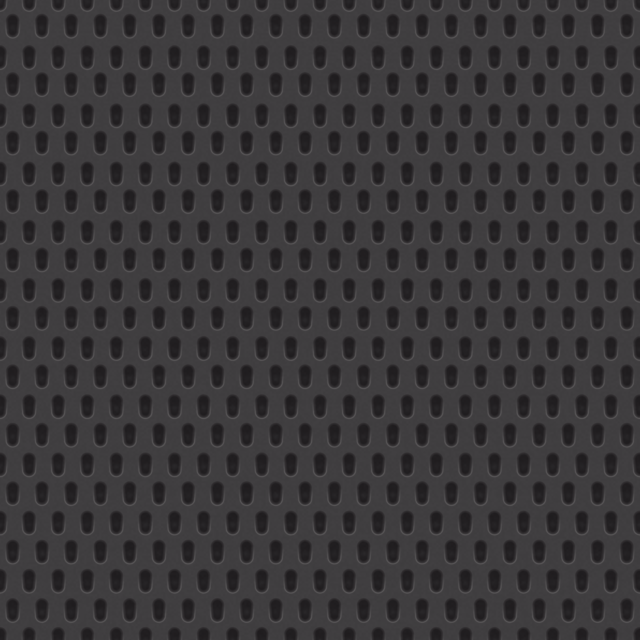
A three.js fragment shader for this pattern:

```glsl
// Dark grey sheet punched with staggered rows of tapered, bevelled slots.
varying vec2 vUv;

const vec3 SHEET = vec3(0.250, 0.243, 0.250);
const vec3 WALL  = vec3(0.185, 0.174, 0.182);
const vec3 CORE  = vec3(0.126, 0.116, 0.124);
const vec3 FLOOR = vec3(0.172, 0.166, 0.174);
const vec3 RIM   = vec3(0.350, 0.340, 0.345);

const float HALF_SPINE = 0.0086;
const float TOP_RADIUS = 0.0105;
const float LOW_RADIUS = 0.0087;

float hash(vec2 p) {
  return fract(sin(dot(p, vec2(127.1, 311.7))) * 43758.5453);
}

float valueNoise(vec2 p) {
  vec2 cell = floor(p);
  vec2 f = fract(p);
  f = f * f * (3.0 - 2.0 * f);
  float low = mix(hash(cell), hash(cell + vec2(1.0, 0.0)), f.x);
  float high = mix(hash(cell + vec2(0.0, 1.0)), hash(cell + vec2(1.0)), f.x);
  return mix(low, high, f.y);
}

// Signed distance to an upright capsule that narrows towards the bottom
float slotDistance(vec2 p, float halfSpine, float topRadius, float lowRadius) {
  float along = clamp(p.y, -halfSpine, halfSpine);
  float radius = mix(lowRadius, topRadius, 0.5 + 0.5 * along / halfSpine);
  return length(vec2(p.x, p.y - along)) - radius;
}

// Shades one slot, centred at p = 0, over the sheet colour
vec3 shadeSlot(vec3 sheet, vec2 p, float variation) {
  float d = slotDistance(p, HALF_SPINE, TOP_RADIUS, LOW_RADIUS);
  float lowSide = smoothstep(0.010, -0.014, p.y);

  // Lit lip, strongest around the lower end
  float lip = exp(-pow((d - 0.0016) / 0.0012, 2.0));
  vec3 color = mix(sheet, RIM, lip * lowSide * 0.8);

  // Recess: sloped wall, dark core, faintly lit floor
  float recess = smoothstep(0.0011, -0.0017, d);
  float core = smoothstep(0.0008, 0.0046, -d);
  float floorGlow = exp(-dot(p + vec2(0.0, 0.003), p + vec2(0.0, 0.003)) / 0.000025);
  vec3 inside = mix(WALL, CORE, core);
  inside = mix(inside, FLOOR, floorGlow * mix(0.35, 0.75, variation));
  return mix(color, inside, recess);
}

// Repeats the slot on a grid with the given first centre and spacing
vec3 punchGrid(vec3 sheet, vec2 uv, vec2 origin, vec2 pitch, float seed) {
  vec2 grid = (uv - origin) / pitch + 0.5;
  vec2 local = (fract(grid) - 0.5) * pitch;
  return shadeSlot(sheet, local, hash(floor(grid) + seed));
}

void main() {
  vec3 color = SHEET;
  color = punchGrid(color, vUv, vec2(0.0, 0.0013), vec2(1.0 / 22.0, 1.0 / 11.0), 3.0);
  color = punchGrid(color, vUv, vec2(0.0198, 0.0465), vec2(0.0457, 0.0913), 17.0);

  // Fine surface grain
  color += (valueNoise(vUv * 300.0) - 0.5) * 0.012;
  gl_FragColor = vec4(color, 1.0);
}
```
